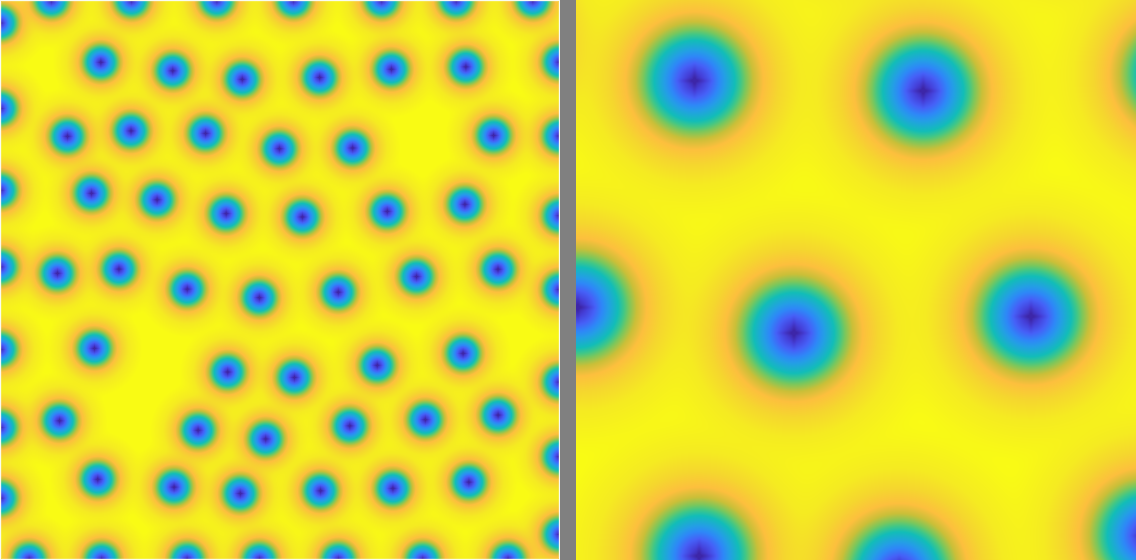
Left: the whole. Right: its middle third, enlarged.
A three.js fragment shader for this pattern:

```glsl
// Soft round spots on a yellow ground, loosely packed, with half spots on the rim.
// Gaussian bumps from a warped staggered lattice are summed, turned back into
// a smooth distance, and coloured by a ramp from indigo through teal to yellow.
varying vec2 vUv;

const float TAU = 6.2831853;
const float SPOT_WIDTH = 0.03;
const float ROWS = 7.0;
const float RIM_SPOTS = 7.0;

vec2 hash2(vec2 p) {
  vec2 k = vec2(dot(p, vec2(127.1, 311.7)), dot(p, vec2(269.5, 183.3)));
  return fract(sin(k) * 43758.5453);
}

// Layered sines bend the lattice rows; the bend fades out at the rim.
vec2 warp(vec2 p, float amount) {
  vec2 w = 4.0 * p * (1.0 - p);
  vec2 bend = vec2(sin(TAU * p.y * 0.9 + 2.0) + 0.4 * sin(TAU * p.x * 1.6),
                   sin(TAU * p.x * 1.2 + 0.7) + 0.4 * sin(TAU * p.y * 1.5 + 1.0));
  return p + amount * w.x * w.y * bend;
}

// Gaussian bump, with a faint cross along the axes near its centre.
float bump(vec2 q, float width) {
  float r = length(q);
  float arm = min(abs(q.x), abs(q.y)) / 0.0013;
  float cross4 = exp(-arm * arm) * (1.0 - smoothstep(0.004, 0.014, r));
  r = max(r - 0.0018 * cross4, 0.0) / width;
  return exp(-r * r);
}

float innerSpots(vec2 p, float width) {
  float sum = 0.0;
  for (float j = 0.0; j < ROWS; j++) {
    float count = 6.0 + mod(j, 2.0);
    for (float i = 0.0; i < 7.0; i++) {
      vec2 rnd = hash2(vec2(i, j) + 3.0);
      float present = step(i + 0.5, count) * step(0.03, rnd.x);
      vec2 home = vec2(0.5 + (i - 0.5 * (count - 1.0)) * 0.13,
                       (j + 1.0) / (ROWS + 1.0));
      vec2 centre = warp(home, 0.034) + (rnd - 0.5) * 0.024;
      sum += present * bump(p - centre, width);
    }
  }
  return sum;
}

// Spots centred on the rim, walking around the four sides.
float rimSpots(vec2 p, float width) {
  float sum = 0.0;
  for (float side = 0.0; side < 4.0; side++) {
    for (float i = 0.0; i < RIM_SPOTS; i++) {
      float shift = (hash2(vec2(i, side + 20.0)).x - 0.5) * 0.024;
      vec2 c = vec2((i + 0.3) / RIM_SPOTS + shift, 0.0);
      if (side > 1.5) c = 1.0 - c;
      if (mod(side, 2.0) > 0.5) c = vec2(1.0 - c.y, c.x);
      sum += bump(p - c, width);
    }
  }
  return sum;
}

vec3 blend(vec3 base, vec3 next, float r, float from, float to) {
  return mix(base, next, clamp((r - from) / (to - from), 0.0, 1.0));
}

// Colour by distance from the spot centre.
vec3 ramp(float r) {
  vec3 c = vec3(0.24, 0.15, 0.66);                               // indigo
  c = blend(c, vec3(0.27, 0.25, 0.85), r, 0.000, 0.005);
  c = blend(c, vec3(0.27, 0.38, 0.97), r, 0.005, 0.010);         // blue
  c = blend(c, vec3(0.18, 0.53, 0.97), r, 0.010, 0.0145);
  c = blend(c, vec3(0.14, 0.62, 0.90), r, 0.0145, 0.018);        // sky
  c = blend(c, vec3(0.07, 0.74, 0.72), r, 0.018, 0.024);         // teal
  c = blend(c, vec3(0.25, 0.78, 0.53), r, 0.024, 0.0275);
  c = blend(c, vec3(0.48, 0.78, 0.36), r, 0.0275, 0.0305);       // green
  c = blend(c, vec3(0.79, 0.75, 0.22), r, 0.0305, 0.035);
  c = blend(c, vec3(0.99, 0.75, 0.24), r, 0.035, 0.041);         // orange
  c = blend(c, vec3(0.96, 0.84, 0.18), r, 0.041, 0.050);
  c = blend(c, vec3(0.96, 0.92, 0.13), r, 0.050, 0.062);
  return blend(c, vec3(0.976, 0.984, 0.08), r, 0.062, 0.086);    // yellow
}

void main() {
  float field = innerSpots(vUv, SPOT_WIDTH) + rimSpots(vUv, SPOT_WIDTH);
  float r = SPOT_WIDTH * sqrt(max(-log(clamp(field, 1e-9, 1.0)), 0.0));
  vec3 color = ramp(r);

  // Thin pale frame
  vec2 inset = min(vUv, 1.0 - vUv);
  float frame = 1.0 - smoothstep(0.0012, 0.0032, min(inset.x, inset.y));
  gl_FragColor = vec4(mix(color, vec3(0.98, 0.99, 0.94), frame), 1.0);
}
```
